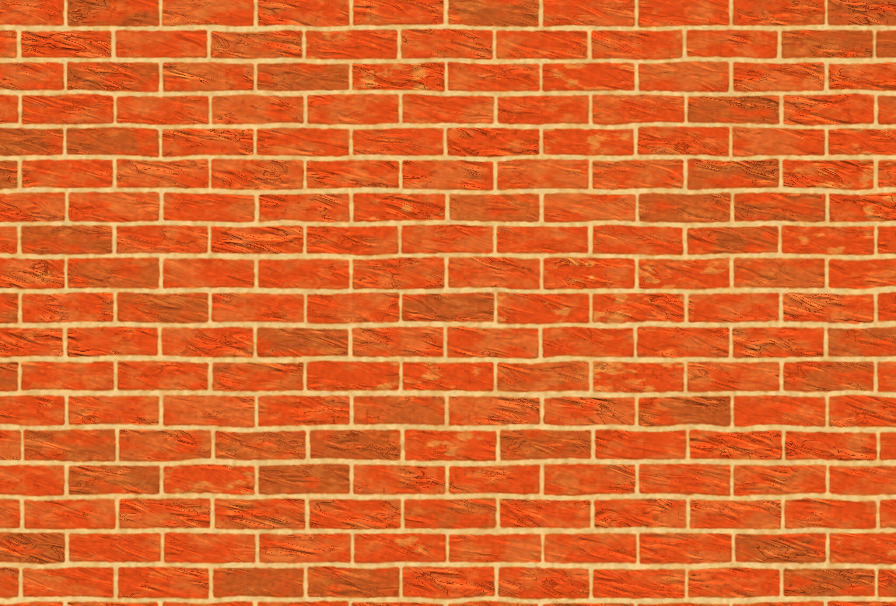
Write a Shadertoy shader that draws this texture.

```glsl
// Weathered orange-red brick wall in running bond with cream mortar joints.

const vec3 RED_CLAY     = vec3(0.875, 0.300, 0.095);
const vec3 ORANGE_CLAY  = vec3(0.865, 0.400, 0.165);
const vec3 BROWN_CLAY   = vec3(0.710, 0.315, 0.115);
const vec3 PALE_CLAY    = vec3(0.900, 0.530, 0.230);
const vec3 CREVICE      = vec3(0.330, 0.100, 0.035);
const vec3 MORTAR_LIGHT = vec3(0.945, 0.785, 0.520);
const vec3 MORTAR_TAN   = vec3(0.865, 0.590, 0.290);

// Layout, with lengths as fractions of the canvas width
const float BRICKS_ACROSS = 9.42;
const vec2  PITCH = vec2(0.1061, 0.0376);
const vec2  JOINT = vec2(0.0048, 0.0064);

float hash(vec2 p) {
    vec3 q = fract(vec3(p.xyx) * 0.1031);
    q += dot(q, q.yzx + 33.33);
    return fract((q.x + q.y) * q.z);
}

float noise(vec2 p) {
    vec2 i = floor(p), f = fract(p);
    f = f * f * (3.0 - 2.0 * f);
    return mix(mix(hash(i), hash(i + vec2(1, 0)), f.x),
               mix(hash(i + vec2(0, 1)), hash(i + vec2(1, 1)), f.x), f.y);
}

float fbm(vec2 p) {
    float sum = 0.0, amp = 0.5;
    for (int i = 0; i < 4; i++) {
        sum += amp * noise(p);
        p = mat2(1.6, 1.2, -1.2, 1.6) * p + 17.3;
        amp *= 0.5;
    }
    return sum / 0.9375;
}

float roundedBox(vec2 p, vec2 halfSize, float radius) {
    vec2 d = abs(p) - halfSize + radius;
    return length(max(d, 0.0)) + min(max(d.x, d.y), 0.0) - radius;
}

// Course number counted from the top; lower courses are slightly taller
float courseAt(float depth) {
    float d = depth - 0.4228;
    return 8.0 + d * (d < 0.0 ? 18.59 : 17.62);
}

// Slanted, folded surface of hand-pressed clay
float clayHeight(vec2 p, vec2 seed) {
    vec2 s = vec2(p.x * 48.0 + p.y * 30.0, p.y * 150.0 + p.x * 28.0) + seed;
    s += 1.6 * vec2(noise(s * 0.8 + 5.0), noise(s * 0.8 + 31.0));
    return fbm(s);
}

vec3 brickColor(vec2 local, vec2 cell, vec2 p) {
    float tone = hash(cell + 3.7), rough = hash(cell + 41.2);
    vec2 seed = 60.0 * vec2(hash(cell + 11.0), hash(cell + 23.0));

    // Blotchy base colour with occasional brown or pale bricks
    float blotch = fbm(p * vec2(35.0, 70.0) + seed);
    vec3 color = mix(RED_CLAY, ORANGE_CLAY, smoothstep(0.38, 0.72, blotch + 0.22 * (tone - 0.5)));
    float brown = smoothstep(0.72, 0.95, tone) * smoothstep(0.25, 0.6, blotch);
    color = mix(color, BROWN_CLAY, 0.75 * brown);
    float pale = smoothstep(0.55, 0.75, fbm(p * vec2(55.0, 110.0) + seed.yx));
    color = mix(color, PALE_CLAY, pale * (tone < 0.12 ? 0.9 : 0.35));

    // Relief lit from above, with dark creases gathered in patches
    float h = clayHeight(local, seed);
    float slope = h - clayHeight(local + vec2(-0.0006, 0.0018), seed);
    float patchMask = smoothstep(0.35, 0.65, noise(local * vec2(32.0, 70.0) + seed.yx));
    patchMask *= 0.3 + 0.7 * rough;
    color *= 1.0 + slope * (0.35 + 1.1 * patchMask);
    float crease = 1.0 - smoothstep(0.0, 0.028, abs(h - 0.5));
    color = mix(color, CREVICE, 0.62 * crease * patchMask);
    float pit = smoothstep(0.78, 0.95, noise(p * vec2(210.0, 260.0)));
    return mix(color, CREVICE, 0.22 * pit * rough);
}

vec3 mortarColor(vec2 p, float dist) {
    float grain = fbm(p * 110.0);
    float center = smoothstep(0.0, 0.0022, dist);
    return mix(MORTAR_TAN, MORTAR_LIGHT, clamp(0.75 * center + 0.9 * (grain - 0.32), 0.0, 1.0));
}

void mainImage(out vec4 fragColor, in vec2 fragCoord) {
    vec2 uv = fragCoord / iResolution.xy;
    vec2 p = fragCoord / iResolution.x;
    float pixel = 1.0 / iResolution.x;

    // Staggered brick cells with gently wandering bed joints
    float course = courseAt(1.0 - uv.y) + 0.10 * (noise(p * vec2(22.0, 30.0)) - 0.5);
    float row = floor(course);
    float offset = mod(row, 2.0) < 0.5 ? 0.693 : 0.215;
    float along = uv.x * BRICKS_ACROSS - offset + 0.05 * (hash(vec2(row, 7.0)) - 0.5);
    vec2 cell = vec2(floor(along), row) + 20.0;
    vec2 local = vec2(fract(along) - 0.5, 0.5 - fract(course)) * PITCH;

    // Ragged brick outline, each brick a little different in size
    vec2 trim = 0.0012 * (vec2(hash(cell), hash(cell + 9.0)) - 0.5);
    float dist = roundedBox(local, 0.5 * (PITCH - JOINT) + trim, 0.0022);
    dist += 0.0022 * (fbm(p * 130.0) - 0.5);
    float soft = 0.0005 + 0.6 * pixel;
    float brickMask = 1.0 - smoothstep(-soft, soft, dist);

    // Shaded lower arris
    vec3 clay = brickColor(local, cell, p);
    float rim = smoothstep(-0.0028, -0.0004, dist) * smoothstep(0.006, -0.012, local.y);
    clay = mix(clay, BROWN_CLAY * 0.8, 0.5 * rim * noise(p * vec2(70.0, 25.0)));

    vec3 color = mix(mortarColor(p, dist), clay, brickMask);
    color *= 1.0 + 0.10 * (noise(p * 256.0) - 0.5);
    fragColor = vec4(clamp(color, 0.0, 1.0), 1.0);
}
```
